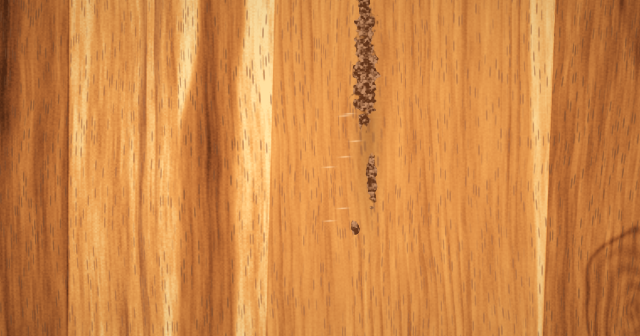
A Shadertoy shader for this texture:

```glsl
#define GRAIN 1.15
#define RING_COUNT 68.0
#define RING_DEPTH 0.9
#define PORE_DEPTH 0.55
#define VIGNETTE 0.30
#define BARK vec3(0.34, 0.17, 0.08)
#define UMBER vec3(0.58, 0.31, 0.15)
#define BROWN vec3(0.75, 0.44, 0.21)
#define ORANGE vec3(0.87, 0.56, 0.28)
#define GOLD vec3(0.94, 0.65, 0.34)
#define PALE vec3(0.98, 0.77, 0.48)
#define PORE vec3(0.66, 0.42, 0.27)

float hash(vec2 p) {
    return fract(sin(dot(p, vec2(127.1, 311.7))) * 43758.5453);
}

float noise(vec2 p) {
    vec2 i = floor(p), f = fract(p);
    f = f * f * (3.0 - 2.0 * f);
    return mix(mix(hash(i), hash(i + vec2(1, 0)), f.x),
               mix(hash(i + vec2(0, 1)), hash(i + vec2(1, 1)), f.x), f.y);
}

// Signed noise, -1 to 1
float wave(vec2 p) { return 2.0 * noise(p) - 1.0; }

// Soft bump of given half width
float bump(float x, float w) { return exp(-x * x / (w * w)); }

// Tone 0 (bark) to 6 (cream)
vec3 woodColor(float tone) {
    vec3 c = mix(BARK, UMBER, clamp(tone, 0.0, 1.0));
    c = mix(c, BROWN, clamp(tone - 1.0, 0.0, 1.0));
    c = mix(c, ORANGE, clamp(tone - 2.0, 0.0, 1.0));
    c = mix(c, GOLD, clamp(tone - 3.0, 0.0, 1.0));
    c = mix(c, PALE, clamp(tone - 4.0, 0.0, 1.0));
    return mix(c, vec3(1.0, 0.87, 0.62), clamp(tone - 5.0, 0.0, 1.0));
}

// Short vertical dashes scattered along the grain
float pores(vec2 p) {
    p.y += 7.0 * hash(vec2(floor(p.x), 3.0));
    vec2 f = abs(fract(p) - 0.5);
    return smoothstep(0.62, 0.95, hash(floor(p)))
         * smoothstep(0.5, 0.1, f.x) * smoothstep(0.5, 0.2, f.y);
}

// Ragged bark pocket
float pocket(vec2 uv, vec2 center, vec2 size) {
    float rough = 0.35 * wave(uv * vec2(90, 45)) + 0.2 * wave(uv * vec2(220, 110));
    return smoothstep(1.1, 0.85, length((uv - center) / size) + rough);
}

void mainImage(out vec4 fragColor, in vec2 fragCoord) {
    vec2 uv = fragCoord / iResolution.xy;
    float x = uv.x, y = uv.y, aa = 0.0015;

    // Plank masks
    float seamA = 0.106 + 0.002 * y;
    float seamB = mix(0.416, 0.430, y);
    float seamC = mix(0.848, 0.868, y);
    float left = 1.0 - smoothstep(-aa, aa, x - seamA);
    float center = smoothstep(-aa, aa, x - seamB);
    float right = smoothstep(-aa, aa, x - seamC);
    float sap = 1.0 - left - center;
    center -= right;

    // Grain coordinate, bent around the crack and the corner knot
    float knot = length((uv - vec2(0.985, 0.08)) / vec2(0.075, 0.22)) + 0.12 * wave(uv * vec2(22, 9));
    float dx = x - 0.575;
    float g = x + 0.010 * wave(uv * vec2(6, 2.2)) + 0.0025 * wave(uv * vec2(24, 7));
    g -= 0.6 * dx * bump(dx, 0.05) * bump(y - 0.65, 0.35);
    g += right * (0.035 * exp(-knot) - 0.035 * y);

    // Broad tones of each plank
    float tone = left * (1.95 - 1.3 * smoothstep(0.03, 0.015, g) * smoothstep(0.45, 0.75, y));
    tone += center * (3.4 + 0.35 * wave(vec2(g * 12.0, y * 1.3)));
    tone += right * (2.3 + 0.4 * wave(vec2(g * 16.0, y * 1.2)));

    // Sapwood with a brown heart between pale margins
    float heartL = 0.278 + 0.03 * smoothstep(0.5, 0.95, y) + 0.004 * wave(vec2(y * 5.0, 1.0));
    float heartR = 0.372 + 0.014 * smoothstep(0.7, 1.0, y) + 0.004 * wave(vec2(y * 5.0, 9.0));
    float heart = smoothstep(-0.006, 0.008, x - heartL) * smoothstep(-0.006, 0.008, heartR - x);
    float margin = smoothstep(heartL - 0.028, heartL - 0.012, x);
    float sapTone = mix(3.9, 4.9, margin);
    float oval = length((uv - vec2(0.328, 0.55)) / vec2(0.03, 0.17));
    float heartTone = 2.35 - 0.5 * bump(x - 0.33, 0.022) - 0.5 * bump(oval, 0.7);
    tone += sap * mix(sapTone, heartTone, heart);

    // Mineral streaks in the sapwood
    float band = sap * (1.0 - heart) * bump(x - 0.213 - 0.026 * y, 0.02);
    float streak = band * smoothstep(0.4, 0.8, noise(vec2(g * 150.0, y * 2.5)));
    tone -= 1.8 * streak;

    // Pale strip beside the right seam
    float stripWidth = mix(0.008, 0.042, y);
    float strip = center * smoothstep(-0.006, 0.006, x - seamC + stripWidth);
    tone = mix(tone, 5.0, strip);

    // Fibres and growth rings
    float fibre = 0.55 * wave(vec2(g * 48.0, y * 1.3)) + 0.5 * wave(vec2(g * 130.0, y * 3.5))
                + 0.45 * wave(vec2(g * 290.0, y * 14.0)) + 0.22 * wave(uv * vec2(380, 200));
    float contrast = 0.75 + 0.5 * sap * (1.0 - heart);
    tone += GRAIN * contrast * fibre;
    float ring = fract(g * RING_COUNT + 2.0 * noise(vec2(g * 9.0, y * 1.5)));
    ring = smoothstep(0.4, 0.82, ring) * smoothstep(1.0, 0.84, ring);
    float ringFade = noise(vec2(g * 25.0, y * 2.0 + 5.0));
    tone -= RING_DEPTH * ring * ringFade * (center * (1.0 - 0.6 * strip) + 0.5 * right + 0.4 * sap);

    // Corner knot, its rim and the stain above it
    float inKnot = right * smoothstep(1.05, 0.95, knot);
    tone -= inKnot * (0.7 + 0.25 * sin(knot * 26.0));
    tone -= right * 0.9 * bump(knot - 1.0, 0.05);
    tone -= right * 0.9 * smoothstep(0.0, 0.02, x - 0.955 - 0.14 * (1.0 - y)) * smoothstep(0.7, 0.85, y);

    // Seams
    tone -= 1.1 * bump(x - seamA, 0.0025) + 0.7 * bump(x - seamB, 0.0015) + 0.6 * bump(x - seamC, 0.0015);

    vec3 color = woodColor(tone);
    color = mix(color, PORE, 0.35 * streak);
    float pore = pores(vec2(g * 250.0, y * 24.0));
    color = mix(color, PORE * mix(1.0, 0.75, left + right + sap * heart), PORE_DEPTH * pore);

    // Crack filled with crumbly bark
    float crack = pocket(uv, vec2(0.571, 0.79), vec2(0.017, 0.18));
    crack = max(crack, pocket(uv, vec2(0.569, 1.0), vec2(0.010, 0.2)));
    crack = max(crack, pocket(uv, vec2(0.580, 0.47), vec2(0.008, 0.09)));
    crack = max(crack, pocket(uv, vec2(0.555, 0.325), vec2(0.006, 0.022)));
    float crumb = 0.6 * noise(uv * vec2(230, 120)) + 0.4 * noise(uv * vec2(420, 220));
    vec3 bark = mix(BARK, vec3(0.76, 0.55, 0.40), smoothstep(0.25, 0.8, crumb));
    color *= 1.0 - 0.15 * bump(dx, 0.02) * bump(y - 0.6, 0.25);
    color = mix(color, bark, 0.9 * crack);

    // Small pale scratches
    for (float i = 0.0; i < 7.0; i++) {
        vec2 at = vec2(0.5 + 0.06 * hash(vec2(i, 1)), 0.28 + 0.4 * hash(vec2(i, 2)));
        vec2 d = uv - at;
        d.y -= 0.1 * d.x;
        color = mix(color, vec3(1.0, 0.85, 0.67), 0.6 * bump(d.x, 0.008) * bump(d.y, 0.0025));
    }

    vec2 fromCenter = uv - 0.5;
    color *= 1.03 - VIGNETTE * dot(fromCenter, fromCenter);
    fragColor = vec4(clamp(color, 0.0, 1.0), 1.0);
}
```
